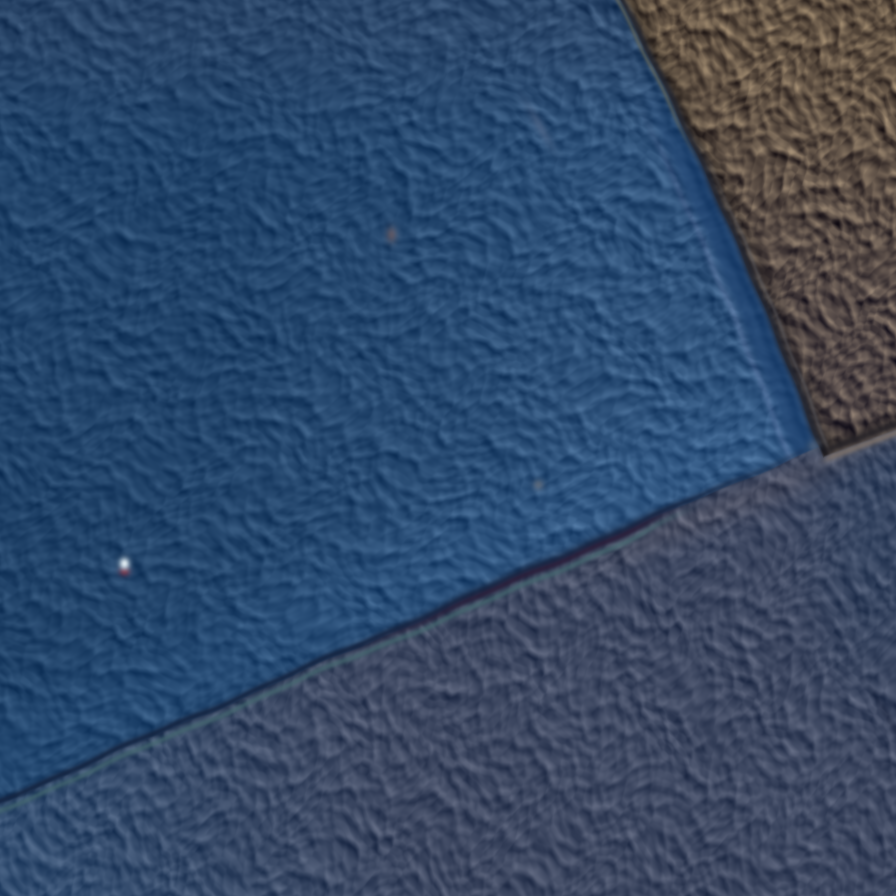
This texture is drawn by a Shadertoy shader. Its source:

```glsl
// Three embossed painted panels, blue, slate and brown, meeting at diagonal seams.

vec2 hash2(vec2 p) {
    vec3 q = fract(p.xyx * vec3(0.1031, 0.103, 0.0973));
    q += dot(q, q.yzx + 33.33);
    return fract((q.xx + q.yz) * q.zy);
}

// Smooth cellular height: rounded pits around scattered points
float cells(vec2 p) {
    vec2 id = floor(p), f = p - id;
    float sum = 0.0;
    for (int j = -1; j <= 1; j++)
        for (int i = -1; i <= 1; i++) {
            vec2 g = vec2(i, j);
            vec2 d = g + hash2(id + g) - f;
            sum += exp(-9.0 * dot(d, d));
        }
    return -log(sum + 0.002) / 9.0;
}

float height(vec2 p) {
    p += 0.3 * sin(p.yx * 0.9 + 1.7 * sin(p * 0.37));
    return cells(p) + 0.5 * cells(p * 1.9 + 17.0);
}

// Slope of the surface toward the light
float relief(vec2 p) {
    vec2 light = vec2(0.1, 0.17);
    return height(p - light) - height(p + light);
}

// Slow uneven tone from layered sines
float mottling(vec2 p) {
    return sin(p.x * 13.0 + 3.0 * sin(p.y * 9.0)) * sin(p.y * 17.0 + 2.0 * sin(p.x * 11.0));
}

float line(float d, float width) {
    return exp(-d * d / (width * width));
}

float spot(vec2 p, vec2 center, vec2 size) {
    vec2 d = (p - center) / size;
    return exp(-dot(d, d));
}

void mainImage(out vec4 fragColor, in vec2 fragCoord) {
    vec2 uv = fragCoord / iResolution.xy;
    float x = uv.x, y = uv.y;
    float soft = max(0.0018, 0.8 / iResolution.y);

    // Signed distances to the seams
    float wobble = 0.0012 * sin(x * 31.0) + 0.0007 * sin(x * 83.0);
    float low = (y - 0.104 - 0.435 * x) * 0.917 + wobble;
    float edgeX = 0.693 + 0.444 * (1.0 - y) + 0.15 * (1.0 - y) * (y - 0.5);
    float side = (x - edgeX) * 0.91 + 0.0008 * sin(y * 75.0);
    float base = (y - 0.492 - 0.37 * (x - 0.924)) * 0.938;

    float brownMask = smoothstep(-soft, soft, min(side, base));
    float blueMask = smoothstep(-soft, soft, min(low, -side));
    float tone = mottling(uv);

    // Blue panel
    float glow = smoothstep(0.1, 0.85, x + 0.15 * (0.5 - y));
    vec3 blue = mix(vec3(0.128, 0.262, 0.412), vec3(0.185, 0.325, 0.485), glow);
    blue = mix(blue, vec3(0.18, 0.275, 0.405), 0.65 * smoothstep(0.82, 1.0, y));
    blue += vec3(0.01, 0.02, 0.03) * line(low - 0.04, 0.07);
    blue += 0.007 * tone;
    blue += vec3(0.19, 0.2, 0.2) * relief(uv * vec2(49.0, 57.0)) * (0.7 + 0.3 * glow);

    // Smooth raised band beside the brown panel
    float band = smoothstep(-0.034, -0.022, side) * smoothstep(0.93, 0.8, y);
    blue = mix(blue, vec3(0.135, 0.275, 0.455), 0.75 * band);
    blue += vec3(0.06, 0.04, 0.045) * line(side + 0.035, 0.004) * smoothstep(0.9, 0.8, y);
    blue -= 0.045 * line(side + 0.011, 0.005);

    // Slate panel
    vec3 slate = mix(vec3(0.19, 0.30, 0.44), vec3(0.245, 0.285, 0.385),
                     smoothstep(-0.05, 0.55, x + 0.4 * y));
    slate = mix(slate, vec3(0.21, 0.27, 0.38), smoothstep(0.86, 0.98, x) * smoothstep(0.15, 0.4, y));
    slate += 0.008 * tone;
    slate += vec3(0.2, 0.19, 0.18) * relief(uv * vec2(60.0, 52.0) + 40.0);
    slate += vec3(0.04, 0.02, 0.0) * line(low + 0.02, 0.02) * smoothstep(0.55, 0.8, x);
    slate -= 0.1 * line((x - 0.985) + 0.6 * (y - 0.21), 0.005) * line(y - 0.2, 0.03);

    // Brown panel
    vec3 brown = mix(vec3(0.315, 0.275, 0.275), vec3(0.385, 0.325, 0.265), smoothstep(0.55, 0.98, y));
    brown += vec3(0.4, 0.36, 0.28) * relief(uv * vec2(62.0, 58.0) + 90.0);
    brown *= 1.0 - 0.3 * line(side, 0.02) - 0.3 * line(base, 0.02);

    vec3 color = mix(slate, blue, blueMask);
    color = mix(color, brown, brownMask);

    // Lower seam: dark groove, plum middle and teal lip
    float along = smoothstep(0.92, 0.72, x);
    float thick = smoothstep(0.35, 0.58, x) * smoothstep(0.77, 0.7, x);
    float reach = smoothstep(0.91, 0.89, x);
    color = mix(color, vec3(0.08, 0.14, 0.25), line(low - 0.002, 0.004 + 0.002 * thick) * (0.3 + 0.55 * along) * reach);
    color = mix(color, vec3(0.17, 0.11, 0.22), 0.75 * thick * line(low + 0.002, 0.004));
    color = mix(color, vec3(0.27, 0.41, 0.44), 0.65 * line(low + 0.008 + 0.003 * thick, 0.0035) * smoothstep(0.79, 0.7, x));

    // Side seam with a pale worn lip near the top
    float above = smoothstep(0.485, 0.51, y);
    color = mix(color, vec3(0.13, 0.15, 0.2), 0.8 * above * line(side - 0.001, 0.0045));
    color = mix(color, vec3(0.38, 0.40, 0.36), 0.6 * line(side + 0.004, 0.0025) * smoothstep(0.8, 0.9, y));
    color = mix(color, vec3(0.36, 0.36, 0.38), 0.45 * line(side - 0.008, 0.0025) * above * smoothstep(0.9, 0.7, y));

    // Bottom edge of the brown panel
    float right = smoothstep(0.912, 0.93, x);
    color = mix(color, vec3(0.14, 0.13, 0.15), 0.8 * right * line(base - 0.006, 0.005));
    color = mix(color, vec3(0.48, 0.44, 0.42), 0.85 * right * line(base + 0.003, 0.0045));
    color = mix(color, vec3(0.36, 0.41, 0.48), 0.6 * spot(uv, vec2(0.908, 0.502), vec2(0.007)));

    // Specks and a short scratch
    color = mix(color, vec3(0.45, 0.14, 0.22), 0.8 * spot(uv, vec2(0.139, 0.362), vec2(0.006, 0.005)));
    color = mix(color, vec3(0.85, 0.9, 0.93), spot(uv, vec2(0.139, 0.371), vec2(0.006, 0.007)));
    color = mix(color, vec3(0.43, 0.36, 0.38), 0.7 * spot(uv, vec2(0.437, 0.738), vec2(0.006, 0.009)));
    color = mix(color, vec3(0.40, 0.43, 0.48), 0.7 * spot(uv, vec2(0.601, 0.459), vec2(0.006)));
    float scratch = line(x - 0.602 + 0.55 * (y - 0.86), 0.006) * line(y - 0.86, 0.024);
    color = mix(color, vec3(0.33, 0.41, 0.54), 0.6 * scratch);

    fragColor = vec4(clamp(color, 0.0, 1.0), 1.0);
}
```
